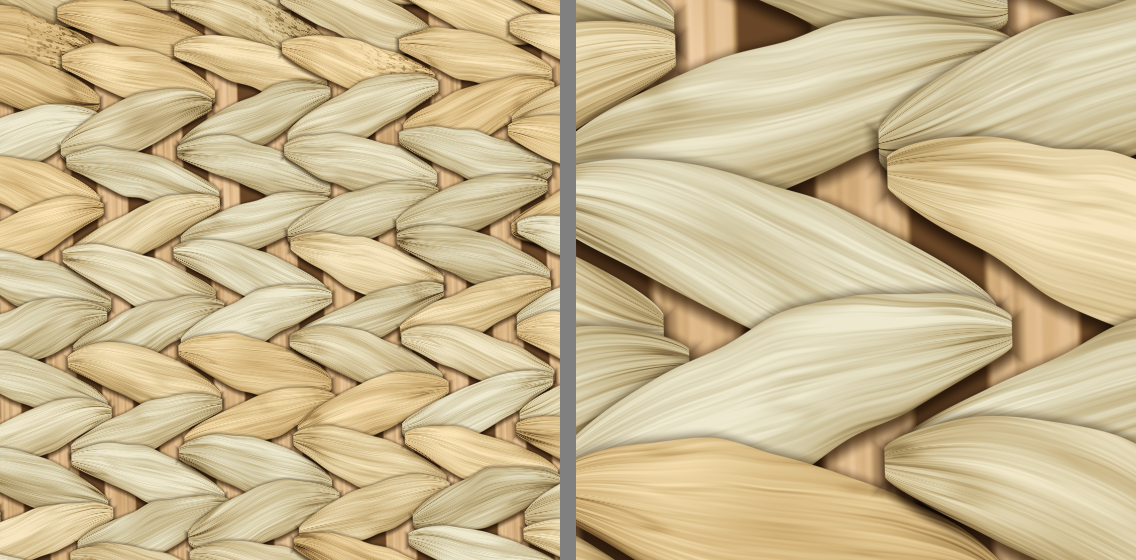
Left, the full canvas; right, a detail of the centre.
Give the GLSL for this texture, as a Shadertoy shader.

```glsl
// Herringbone basket weave of dried leaf strands over upright stakes.
// Lens-shaped strands slope alternately up and down in each column; they are
// laid over one another with soft shadows, and value noise draws the fibres.

const vec2 PITCH = vec2(0.2, 0.0889);  // column and row spacing
const vec2 START = vec2(0.042, 0.038); // first strand, from the top left
const float HALF_LENGTH = 0.136;
const float COLUMN_LEAN = 0.026;       // drift to the right going down
const float ROW_CLIMB = 0.013;         // rise of the rows per column

// Straw tones from deep shadow to bleached highlight
const vec3 STRAW[7] = vec3[7](
    vec3(0.18, 0.13, 0.07), vec3(0.38, 0.28, 0.16), vec3(0.54, 0.44, 0.28),
    vec3(0.68, 0.59, 0.41), vec3(0.80, 0.72, 0.55), vec3(0.87, 0.82, 0.69),
    vec3(0.95, 0.91, 0.81));
const vec3 GOLDEN = vec3(1.04, 0.98, 0.87);
const vec3 SAGE = vec3(0.98, 1.0, 1.0);
const vec3 STAKE_TINT = vec3(1.06, 0.97, 0.92);
const vec3 SHADOW = vec3(0.42, 0.36, 0.28);

float hash(vec2 p) {
    return fract(sin(dot(p, vec2(127.1, 311.7))) * 43758.545);
}

float noise(vec2 p) {
    vec2 i = floor(p), f = fract(p);
    f = f * f * (3.0 - 2.0 * f);
    return mix(mix(hash(i), hash(i + vec2(1, 0)), f.x),
               mix(hash(i + vec2(0, 1)), hash(i + vec2(1, 1)), f.x), f.y);
}

vec3 strawColor(float tone) {
    float x = clamp(tone, 0.0, 1.199) * 5.0;
    int i = int(x);
    return mix(STRAW[i], STRAW[i + 1], fract(x));
}

// Two grainy upright stakes per column
vec3 stakes(vec2 uv, float u) {
    float offset = abs(abs(fract(u + 0.5) - 0.5) - 0.25);
    float body = 1.0 - smoothstep(0.12, 0.15, offset);
    float grain = noise(vec2(u * 60.0, uv.y * 8.0)) - 0.5;
    float blotch = noise(vec2(u * 9.0, uv.y * 16.0)) - 0.5;
    float tone = mix(0.2, 0.82 + 0.25 * grain + 0.2 * blotch, body);
    return strawColor(tone) * STAKE_TINT;
}

// Thin dark lines where the noise crosses its middle value
float creases(vec2 p, float width) {
    return 1.0 - smoothstep(0.0, width, abs(noise(p) - 0.5));
}

// Strand surface: t runs along it, v across it, both -1 to 1
vec3 strandColor(float t, float v, vec2 id) {
    float seed = hash(id + 3.7) * 40.0;
    float lane = v + 0.3 * sin(t * 1.8 + seed);
    float broad = noise(vec2(lane * 2.5 + seed, t * 1.5 + seed)) - 0.5;
    float fibre = noise(vec2(lane * 13.0 + seed, t * 1.4)) - 0.5;
    float fine = noise(vec2(lane * 34.0 - seed, t * 2.5)) - 0.5;
    float fold = creases(vec2(lane * 3.5 - seed, t * 0.8 + seed), 0.10);
    float wrinkle = creases(vec2(lane * 10.0 + seed, t * 1.2 - seed), 0.14);
    float ends = smoothstep(0.35, 1.0, abs(t));

    float tone = 1.0 + 0.20 * (hash(id + 9.1) - 0.5);
    tone += 0.30 * broad + 0.24 * fibre + 0.20 * fine + 0.09 * v;
    tone -= fold * (0.10 + 0.22 * ends) + wrinkle * (0.05 + 0.14 * ends);
    tone -= 0.22 * pow(abs(v), 6.0) + 0.16 * ends;

    // Rusty flecks on a few worn strands near the top
    float worn = step(0.6, hash(id + 21.3)) * step(id.y, 1.5);
    float flecks = smoothstep(0.55, 0.8, noise(vec2(t * 24.0, lane * 16.0) + seed));
    tone -= 0.35 * worn * flecks * smoothstep(-0.3, 0.6, t);

    // The upper rows are yellower
    float sage = hash(id + 5.2) * mix(0.5, 1.0, smoothstep(0.0, 3.0, id.y));
    return strawColor(tone) * mix(GOLDEN, SAGE, smoothstep(0.0, 0.7, sage));
}

// Lays one strand and its shadow over the color below
vec3 layStrand(vec3 below, vec2 p, vec2 id, float pixel) {
    bool rising = id.y > 1.0 && mod(id.y, 2.0) < 0.5;
    p -= (vec2(hash(id), hash(id + 1.3)) - 0.5) * vec2(0.018, 0.012);
    float t = p.x / HALF_LENGTH;
    float s = clamp(t, -1.0, 1.0);
    float taper = 1.0 - s * s;

    float slope = (rising ? 0.041 : -0.031) * (0.8 + 0.4 * hash(id + 2.9));
    float bow = 0.016 * (hash(id + 6.4) - 0.5) * taper;
    float y = p.y - slope * s * (1.4 - 0.4 * s * s) - bow;

    // Fuller toward the lower end, with an uneven rim
    float skew = 1.0 + (rising ? -0.25 : 0.2) * s;
    float thick = 0.034 + 0.010 * hash(id + 4.1);
    float halfWidth = 0.009 + thick * skew * pow(taper, 0.75);
    float side = y > 0.0 ? 5.0 : 17.0;
    halfWidth += 0.009 * taper * (noise(vec2(t * 3.5, side + hash(id) * 30.0)) - 0.5);

    float beyond = (abs(t) - 1.0) * HALF_LENGTH;
    float edge = max(abs(y) - halfWidth, beyond);
    float shadowEdge = max(abs(y + 0.003) - halfWidth, beyond);
    float shade = 1.0 - smoothstep(-0.003, 0.010, shadowEdge);
    float cover = 1.0 - smoothstep(-pixel, pixel, edge);
    vec3 surface = strandColor(s, clamp(y / halfWidth, -1.0, 1.0), id);
    return mix(below * mix(vec3(1.0), SHADOW, shade), surface, cover);
}

void mainImage(out vec4 fragColor, in vec2 fragCoord) {
    vec2 uv = fragCoord / iResolution.y;
    float x = uv.x - START.x - COLUMN_LEAN * (1.0 - uv.y);
    vec3 color = stakes(uv, x / PITCH.x);
    float nearColumn = floor(x / PITCH.x + 0.5);
    for (float i = -1.0; i <= 1.0; i++) {
        float column = nearColumn + i;
        float y = 1.0 - uv.y - START.y + ROW_CLIMB * (column - 2.0);
        for (float j = -2.0; j <= 2.0; j++) {
            vec2 id = vec2(column, floor(y / PITCH.y + 0.5) + j);
            vec2 p = vec2(x - column * PITCH.x, id.y * PITCH.y - y);
            color = layStrand(color, p, id, 0.8 / iResolution.y);
        }
    }
    fragColor = vec4(color, 1.0);
}
```
